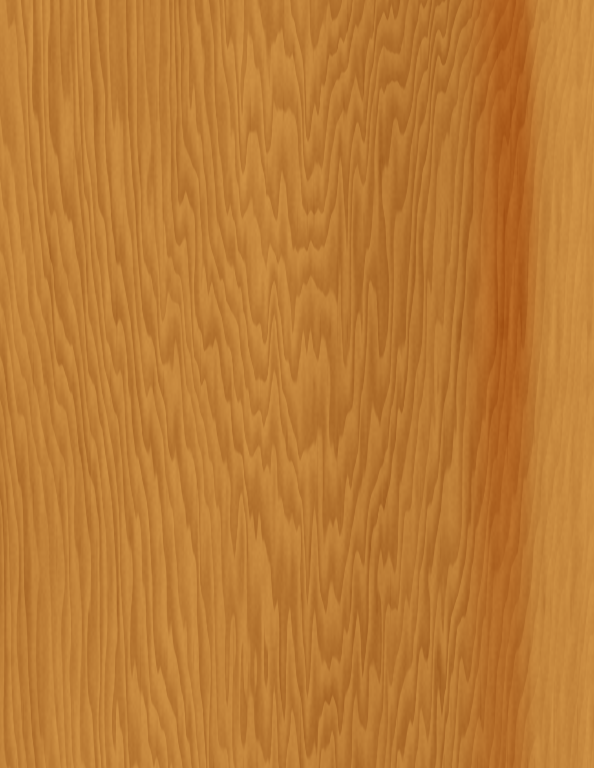
Give the GLSL for this texture, as a Shadertoy shader.

```glsl
// Flat-sawn honey-coloured wood: nested ring arches with ragged tips
// pointing down, straight grain at the sides, a reddish stripe and a pale edge.
// A stretched-noise height field is cut into rings, then tinted by tone.

const vec3 DARK_WOOD = vec3(0.63, 0.37, 0.125);
const vec3 LIGHT_WOOD = vec3(0.825, 0.585, 0.28);
const vec3 RED_TINT = vec3(0.02, -0.035, -0.035);
const float ARCH_CENTRE = 0.405;
const float RINGS_PER_HEIGHT = 10.0;

float hash(vec2 p) {
    vec3 q = fract(vec3(p.xyx) * 0.1031);
    q += dot(q, q.yzx + 33.33);
    return fract((q.x + q.y) * q.z);
}

float noise(vec2 p) {
    vec2 cell = floor(p);
    vec2 f = fract(p);
    f = f * f * (3.0 - 2.0 * f);
    float low = mix(hash(cell), hash(cell + vec2(1.0, 0.0)), f.x);
    float high = mix(hash(cell + vec2(0.0, 1.0)), hash(cell + 1.0), f.x);
    return mix(low, high, f.y);
}

// Noise centred on zero, with its own frequency along and across the grain
float fibre(vec2 p, float across, float along) {
    return noise(p * vec2(across, along) + across) - 0.5;
}

// Height of the growth rings: parabolic at the centre, straight at the sides
float ringField(vec2 p, float centre) {
    float dx = p.x - centre + 0.05 * fibre(p, 2.0, 2.5);
    float arch = 8.0 * (sqrt(dx * dx + 0.012) - 0.11);
    float ragged = 0.20 * fibre(p, 42.0, 3.5)
                 + 0.13 * fibre(p, 95.0, 7.0)
                 + 0.05 * fibre(p, 210.0, 16.0);
    float calm = mix(1.0, 0.6, smoothstep(0.1, 0.3, abs(dx)));
    return p.y - arch + ragged * calm + 0.25 * fibre(p, 6.0, 2.0);
}

// Latewood darkness: crisp lower edge, slow fade upwards
float ringShade(float field, float edge) {
    float t = fract(field);
    float strength = 0.55 + 0.45 * hash(vec2(floor(field), 7.0));
    float rise = smoothstep(0.0, edge, t);
    float fall = 1.0 - smoothstep(edge, 0.95, t);
    return strength * rise * fall;
}

// Soft vertical stripe between two positions
float stripe(float x, float left, float right, float softLeft, float softRight) {
    return smoothstep(left - softLeft, left + softLeft, x)
         * (1.0 - smoothstep(right - softRight, right + softRight, x));
}

void mainImage(out vec4 fragColor, in vec2 fragCoord) {
    vec2 p = fragCoord / iResolution.y;
    float bend = p.x + 0.02 * fibre(p, 1.5, 2.0);

    // Broad tone zones across the board
    float heart = stripe(bend, 0.45, 0.69, 0.08, 0.02);
    float red = stripe(bend, 0.625, 0.69, 0.035, 0.02);
    float paleEdge = smoothstep(0.675, 0.715, bend);
    float redness = red * mix(0.5, 1.0, smoothstep(0.1, 0.6, p.y));
    float tone = 0.77 - 0.14 * heart - 0.30 * redness + 0.02 * paleEdge;
    tone += 0.14 * fibre(p, 9.0, 1.2) + 0.10 * fibre(p, 4.0, 3.0);

    // Growth rings, weaker on the stripe and pale edge
    float field = ringField(p, ARCH_CENTRE) * RINGS_PER_HEIGHT;
    float edge = clamp(fwidth(field), 0.12, 0.5);
    float ringStrength = 0.46 * (1.0 - 0.5 * red) * (1.0 - 0.7 * paleEdge);
    tone -= ringStrength * ringShade(field, edge);

    // Fine straight fibres, pores and speckle
    float sides = smoothstep(0.12, 0.32, abs(p.x - ARCH_CENTRE));
    tone += mix(0.07, 0.20, sides) * fibre(p, 150.0, 3.0);
    tone += 0.12 * fibre(p, 260.0, 22.0);
    tone += 0.10 * fibre(p, 420.0, 200.0);
    float pore = smoothstep(0.34, 0.46, fibre(p, 230.0, 14.0));
    tone -= 0.12 * pore;

    vec3 color = mix(DARK_WOOD, LIGHT_WOOD, clamp(tone, -0.1, 1.05));
    color += RED_TINT * redness;
    fragColor = vec4(color, 1.0);
}
```
